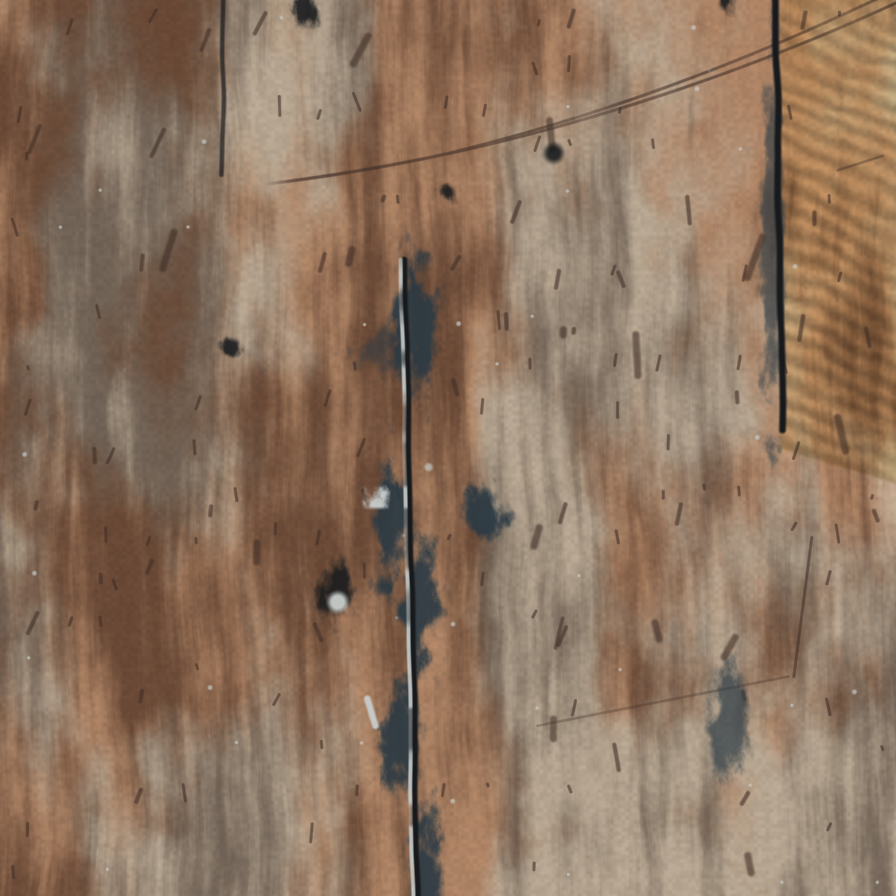
This texture is drawn by a Shadertoy shader. Its source:

```glsl
// Weathered brown planks: stretched noise makes the vertical grain and grey wear.
// Distance functions cut splits and scratches; ragged blobs lay down blue-black
// stains and nail holes, and a cell loop scatters dents and flecks.

float hash(vec2 p) {
    return fract(sin(dot(p, vec2(127.1, 311.7))) * 43758.5453);
}

float noise(vec2 p) {
    vec2 i = floor(p), f = fract(p);
    f = f * f * (3.0 - 2.0 * f);
    return mix(mix(hash(i), hash(i + vec2(1, 0)), f.x),
               mix(hash(i + vec2(0, 1)), hash(i + vec2(1, 1)), f.x), f.y);
}

float fbm(vec2 p) {
    float sum = 0.0, amp = 0.52;
    for (int i = 0; i < 5; i++) {
        sum += amp * noise(p);
        p = mat2(2.0, 0.3, -0.3, 2.0) * p + 7.3;
        amp *= 0.5;
    }
    return sum;
}

// Soft-edged line of a given half width
float stroke(vec2 p, vec2 a, vec2 b, float width) {
    vec2 d = b - a;
    float dist = length(p - a - d * clamp(dot(p - a, d) / dot(d, d), 0.0, 1.0));
    return 1.0 - smoothstep(width * 0.4, width * 1.6, dist);
}

// Elliptical mark with an edge displaced by rag
float blob(vec2 p, vec2 centre, vec2 radius, float rag) {
    return 1.0 - smoothstep(0.45, 1.25, length((p - centre) / radius) + rag);
}

vec3 wood(vec2 p) {
    // The grain leans and wanders slightly
    vec2 g = p + vec2(0.04 * fbm(p * 3.0) + 0.02 * p.x * p.y, 0.0);
    float broad = fbm(g * vec2(6.0, 2.2) + 3.0);
    float streak = fbm(g * vec2(32.0, 3.5) + 11.0);
    float fibre = fbm(g * vec2(120.0, 9.0) + 23.0);
    float mottle = fbm(p * vec2(17.0, 13.0) + 5.0);
    float tone = broad + 0.85 * streak + 0.4 * fibre + 0.5 * mottle - 0.85;
    tone -= 0.17 * exp(-pow((p.x - 0.2) / 0.09, 2.0)) * (1.0 - 0.7 * p.y);
    tone += 0.1 * smoothstep(0.35, 0.6, p.x);
    float light = smoothstep(0.15, 0.85, tone);
    vec3 brown = mix(vec3(0.41, 0.285, 0.21), vec3(0.68, 0.515, 0.395), light);
    vec3 grey = mix(vec3(0.44, 0.385, 0.335), vec3(0.71, 0.645, 0.565), light);

    // Pale wear at lower right and in a band at lower left
    float wear = fbm(g * vec2(8.0, 3.0) + 31.0) + 0.35 * (mottle - 0.5);
    wear += 0.26 * smoothstep(0.45, 0.75, p.x) * smoothstep(0.65, 0.3, p.y);
    wear += 0.13 * exp(-pow((p.x - 0.26) / 0.05, 2.0)) * smoothstep(0.6, 0.4, p.y);
    vec3 col = mix(brown, grey, smoothstep(0.42, 0.72, wear));

    // Rippled plank at upper right, ending at a slanted seam
    float seam = p.y - 0.76 + 0.3 * p.x;
    float plank = smoothstep(0.868, 0.874, p.x) * smoothstep(-0.003, 0.003, seam);
    float ripple = sin((p.y + 0.45 * p.x + 0.035 * fbm(p * 12.0)) * 270.0);
    vec3 tint = vec3(0.98, 0.96, 0.84) * (1.0 + 0.19 * ripple * fbm(p * 14.0));
    col *= mix(vec3(1.0), tint, plank);
    col *= 1.0 + 0.08 * smoothstep(0.7, 0.85, p.x) * smoothstep(0.003, -0.003, seam)
                      * smoothstep(-0.12, 0.0, seam);
    return col * (0.95 + 0.1 * noise(p * 230.0));
}

void mainImage(out vec4 fragColor, in vec2 fragCoord) {
    vec2 p = fragCoord / iResolution.xy;
    vec3 col = wood(p);
    vec3 ink = vec3(0.09, 0.10, 0.11), blue = vec3(0.16, 0.22, 0.26);
    vec3 scar = vec3(0.25, 0.18, 0.15), chip = vec3(0.78, 0.80, 0.79);
    float rag = 1.9 * (fbm(p * vec2(65.0, 38.0)) - 0.5);

    // Random dents and pale flecks, at most one per cell
    for (float i = 0.0; i < 3.0; i++) {
        vec2 q = p * (9.0 + 6.0 * i), id = floor(q) + 40.0 * i;
        vec2 c = 0.3 + 0.4 * vec2(hash(id), hash(id + 9.1));
        vec2 tilt = vec2(hash(id + 3.7) - 0.4, 1.0) * (0.02 + 0.2 * hash(id + 5.3));
        float kind = hash(id + 17.0);
        float dent = stroke(fract(q), c - tilt, c + tilt, 0.035);
        float fleck = 1.0 - smoothstep(0.015, 0.06, length(fract(q) - c));
        col = mix(col, scar, dent * 0.6 * step(kind, 0.16));
        col = mix(col, chip, fleck * 0.7 * step(0.94, kind));
    }

    // Long curved double scratch and short straight ones
    float run = p.x - 0.3, arc = p.y - 0.795 - 0.12 * run - 0.24 * run * run;
    float twin = abs(arc - 0.03 * (p.x - 0.5)) + 0.01 * step(p.x, 0.5);
    float scratch = smoothstep(0.003, 0.0007, min(abs(arc), twin));
    scratch *= smoothstep(-0.01, 0.03, run) * (0.35 + 0.65 * fbm(p * 20.0));
    scratch += 0.4 * stroke(p, vec2(0.6, 0.19), vec2(0.88, 0.245), 0.0015);
    scratch += 0.7 * stroke(p, vec2(0.886, 0.245), vec2(0.906, 0.4), 0.0016);
    scratch += 0.7 * stroke(p, vec2(0.62, 0.277), vec2(0.628, 0.31), 0.002);
    scratch += 0.5 * stroke(p, vec2(0.935, 0.81), vec2(0.985, 0.826), 0.0015);
    col = mix(col, scar, min(scratch, 1.0) * 0.8);

    // Blue-black stains: patches beside the middle split, then in open wood
    float stain = 0.0;
    for (float i = 0.0; i < 5.0; i++) {
        float side = mod(i, 2.0) < 0.5 ? 0.012 : -0.014;
        vec2 c = vec2(0.464 - 0.02 * (0.63 - 0.15 * i) + side, 0.63 - 0.15 * i);
        c.y -= 0.07 * step(0.5, i) * step(i, 1.5);
        stain = max(stain, blob(p, c, vec2(0.026 - 0.002 * i, 0.07), rag));
    }
    stain = max(stain, 0.6 * blob(p, vec2(0.425, 0.61), vec2(0.03, 0.025), rag));
    stain = max(stain, blob(p, vec2(0.545, 0.425), vec2(0.024, 0.03), rag));
    stain = max(stain, 0.75 * blob(p, vec2(0.813, 0.2), vec2(0.02, 0.07), rag));
    stain = max(stain, 0.7 * blob(p, vec2(0.862, 0.72), vec2(0.011, 0.24), rag));
    col = mix(col, blue, stain * 0.9);

    // Knots and nail holes
    float hole = blob(p, vec2(0.618, 0.829), vec2(0.012), 0.0);
    hole = max(hole, blob(p, vec2(0.34, 0.99), vec2(0.014, 0.02), rag));
    hole = max(hole, blob(p, vec2(0.81, 1.0), vec2(0.016, 0.013), rag));
    hole = max(hole, blob(p, vec2(0.5, 0.786), vec2(0.012), rag));
    hole = max(hole, blob(p, vec2(0.256, 0.611), vec2(0.012), rag));
    hole = max(hole, blob(p, vec2(0.372, 0.337), vec2(0.018, 0.034), rag));
    col = mix(col, ink, hole * 0.88);

    // Splits, with pale broken lips on the left
    vec2 s = p + vec2(0.003 * noise(vec2(p.y * 18.0, 4.0)) - 0.0015, 0.0);
    float split = stroke(s, vec2(0.451, 0.71), vec2(0.466, 0.0), 0.0033);
    split = max(split, stroke(s, vec2(0.866, 1.01), vec2(0.873, 0.52), 0.0037));
    split = max(split, 0.7 * stroke(s, vec2(0.25, 1.01), vec2(0.248, 0.805), 0.0025));
    col = mix(col, ink, split);
    float broken = smoothstep(0.25, 0.6, noise(vec2(p.y * 45.0, 8.0)));
    float lip = stroke(s, vec2(0.447, 0.71), vec2(0.461, 0.0), 0.0022) * (0.3 + 0.6 * broken);
    lip += blob(p, vec2(0.419, 0.425), vec2(0.011, 0.035), rag) * broken;

    // Nail head and loose flake
    lip = max(lip, blob(p, vec2(0.377, 0.328), vec2(0.012), 0.0));
    lip = max(lip, stroke(p, vec2(0.41, 0.22), vec2(0.419, 0.19), 0.0035));
    fragColor = vec4(mix(col, chip, min(lip, 0.95)), 1.0);
}
```
